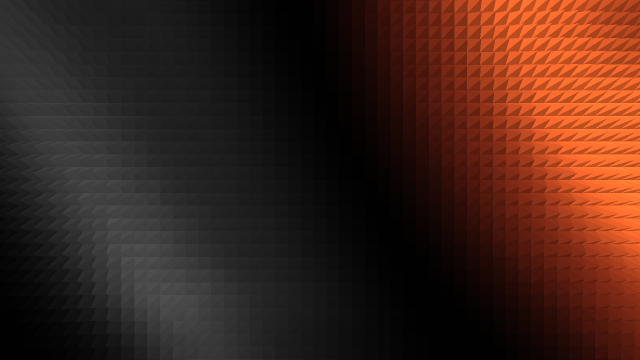
This background is drawn by a Shadertoy shader. Its source:

```glsl
// Grid of leaning pyramids, lit ember orange on the right and smoky grey on the left.

const float ROWS = 28.125;             // cells per canvas height
const vec2 GRID_SHIFT = vec2(0.5, 0.0);
const vec2 LIGHT = vec2(-0.45, 0.89);
const float LEAN = 0.076;              // apex shift per cell of distance
const float MAX_LEAN = 2.2;            // apex shift limit, in cells

const vec3 EMBER = vec3(0.23, 0.06, 0.035);
const vec3 RUST = vec3(0.48, 0.155, 0.075);
const vec3 FLAME = vec3(0.97, 0.41, 0.17);

float hash(vec2 p) {
    return fract(sin(dot(p, vec2(127.1, 311.7))) * 43758.5453);
}

float cross2(vec2 a, vec2 b) {
    return a.x * b.y - a.y * b.x;
}

float bell(float x, float width) {
    return exp(-x * x / (width * width));
}

// Strength of the orange glow, right of a curved dark band
float orangeGlow(vec2 uv) {
    float depth = 1.0 - uv.y;
    float d = uv.x - (0.465 + 0.07 * depth + 0.23 * depth * depth);
    float glow = smoothstep(0.0, mix(0.40, 0.48, min(2.0 * depth, 1.0)), d);
    glow *= mix(0.7, 1.0, smoothstep(0.0, 0.5, uv.y));
    float corner = bell(length((uv - vec2(1.03, 0.96)) * vec2(1.0, 0.8)), 0.17);
    return glow * (1.0 - 0.35 * corner);
}

// Grey level: a broad haze plus a curved bright ridge
float greyGlow(vec2 uv) {
    float depth = 1.0 - uv.y;
    float side = uv.x - (0.35 * depth - 0.035);
    float haze = 0.11 * smoothstep(0.0, 0.24, 0.45 + 0.25 * depth - uv.x);
    haze *= smoothstep(-0.26, 0.0, side);
    haze *= mix(0.6, 1.0, smoothstep(0.0, 0.2, uv.y));
    float ridge = (0.09 + 0.12 * depth) * bell(side, side > 0.0 ? 0.12 : 0.10);
    return haze + ridge * mix(0.7, 1.0, smoothstep(0.0, 0.2, uv.y));
}

vec3 orangeRamp(float glow) {
    vec3 col = EMBER * clamp(glow / 0.27, 0.0, 1.0);
    col = mix(col, RUST, smoothstep(0.2, 0.6, glow));
    return mix(col, FLAME, smoothstep(0.5, 0.95, glow));
}

// Height weight of q inside triangle (a, b, apex), or -1 outside
float facetHeight(vec2 q, vec2 a, vec2 b, vec2 apex) {
    float area = cross2(b - a, apex - a);
    if (area < 0.001) return -1.0;
    float w = cross2(b - a, q - a) / area;
    float u = cross2(apex - b, q - b) / area;
    return min(w, min(u, 1.0 - w - u)) < -0.0001 ? -1.0 : w;
}

// Visible colour at grid point g; pyramids nearer the centre may overhang it
vec3 pyramids(vec2 g, vec2 cellSize) {
    vec2 home = floor(g);
    vec2 inward = -sign(home + 0.5 - GRID_SHIFT);
    float top = -1.0;
    vec3 col = vec3(0.0);
    for (int j = 0; j < 3; j++)
    for (int i = 0; i < 3; i++) {
        vec2 cell = home + inward * vec2(float(i), float(j));
        vec2 middle = cell + 0.5;
        vec2 fromCentre = middle - GRID_SHIFT;
        vec2 uv = fromCentre * cellSize + 0.5;
        float orange = orangeGlow(uv);
        float grey = greyGlow(uv);

        // Peaks rise under the glow and toward the left, leaning outward
        float leftRise = 0.9 * (1.0 - smoothstep(0.06, 0.36, uv.x));
        float relief = max(orange, leftRise);
        vec2 apex = clamp(fromCentre * LEAN * relief, -MAX_LEAN, MAX_LEAN);
        float contrast = 0.04 + 0.23 * orange + 0.06 * leftRise;
        vec3 tint = orangeRamp(orange) + grey * vec3(1.0, 0.99, 0.99);
        tint = tint * (0.97 + 0.06 * hash(cell)) + 0.004;

        for (int k = 0; k < 4; k++) {
            float angle = 1.5707963 * float(k);
            vec2 normal = vec2(cos(angle), sin(angle));
            vec2 along = vec2(-normal.y, normal.x);
            float w = facetHeight(g - middle, 0.5 * (normal - along),
                                  0.5 * (normal + along), apex);
            float height = w * (0.05 + relief);
            if (w >= 0.0 && height > top) {
                top = height;
                col = tint * (1.0 + contrast * dot(normal, LIGHT));
            }
        }
    }
    return col;
}

void mainImage(out vec4 fragColor, in vec2 fragCoord) {
    vec2 cellSize = vec2(iResolution.y / iResolution.x, 1.0) / ROWS;
    vec3 col = vec3(0.0);
    // Four samples smooth the facet edges
    for (int s = 0; s < 4; s++) {
        vec2 jitter = vec2(float(s % 2), float(s / 2)) * 0.5 - 0.25;
        vec2 p = (fragCoord + jitter - 0.5 * iResolution.xy) / iResolution.y;
        col += 0.25 * pyramids(p * ROWS + GRID_SHIFT, cellSize);
    }
    fragColor = vec4(clamp(col, 0.0, 1.0), 1.0);
}
```
